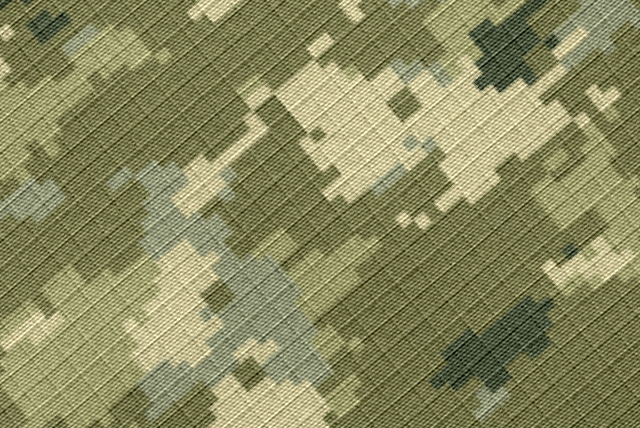
Give the GLSL for this texture, as a Shadertoy shader.

```glsl
float hash(vec2 p) {
    return fract(sin(dot(p, vec2(127.1, 311.7))) * 43758.5453);
}

float noise(vec2 p) {
    vec2 i = floor(p), f = fract(p);
    f = f * f * (3.0 - 2.0 * f);
    return mix(mix(hash(i), hash(i + vec2(1, 0)), f.x),
               mix(hash(i + vec2(0, 1)), hash(i + vec2(1, 1)), f.x), f.y);
}

// Patch field, stretched along the cloth's long diagonal
float patches(vec2 p, float seed) {
    vec2 q = p * vec2(3.5, 5.8) + seed;
    return 0.7 * noise(q) + 0.3 * noise(q * 2.3 + 5.3);
}

// Stepped camouflage: one flat colour per square cell
vec3 camouflage(vec2 p) {
    vec2 cell = floor(p / 0.031);
    vec2 block = floor(cell / 2.0);
    vec2 center = (cell + 0.5) * 0.031;
    float jag = 0.12 * (hash(block + 3.7) - 0.5) + 0.04 * (hash(cell + 8.1) - 0.5);

    float sand = patches(center, 11.3) + jag;
    float grey = patches(center, 37.9) + 0.4 * (sand - 0.5) - jag;
    float pale = patches(center, 71.2) + jag;
    float dark = patches(center, 93.6) - jag;

    vec3 color = vec3(0.45, 0.45, 0.285);
    if (pale > 0.63) color = vec3(0.61, 0.61, 0.42);
    if (grey > 0.66) color = vec3(0.56, 0.58, 0.46);
    if (sand > 0.66) color = vec3(0.77, 0.74, 0.57);
    if (dark > 0.77) color = vec3(0.27, 0.31, 0.22);

    // Stray olive squares punched through the patches
    if (hash(block + 21.4) > 0.96) color = vec3(0.44, 0.44, 0.28);
    return color;
}

// Bright ridge with a dark groove on one side, repeated each unit
float ridge(float x, float width) {
    float d = fract(x) - 0.5;
    return exp(-pow((d - width) / width, 2.0)) - 1.2 * exp(-pow((d + width) / width, 2.0));
}

void mainImage(out vec4 fragColor, in vec2 fragCoord) {
    vec2 uv = fragCoord / iResolution.y;
    float angle = 0.70;
    vec2 p = mat2(cos(angle), -sin(angle), sin(angle), cos(angle)) * uv;
    p += 0.006 * (vec2(noise(uv * 4.0), noise(uv * 4.0 + 9.0)) - 0.5);

    // Printed dye, averaged over a small square for soft cell edges
    vec3 color = vec3(0.0);
    for (int i = 0; i < 9; i++) {
        vec2 offset = vec2(i % 3, i / 3) - 1.0;
        color += camouflage(p + offset * 0.0026) / 9.0;
    }

    // Fine rows of thread, beaded by the crossing yarn
    vec2 thread = p * 6.2832 / vec2(0.0105, 0.0078);
    float weave = 0.8 * sin(thread.y) + 0.4 * sin(thread.x + 0.5 * thread.y);
    weave += 0.8 * (hash(floor(p / vec2(0.007, 0.0039))) - 0.5);

    // Ripstop grid: firm lengthwise cords, fainter dotted cross cords
    float cords = ridge(p.y / 0.052, 0.055);
    float crossCords = ridge(p.x / 0.064, 0.045) * (0.6 + 0.4 * sin(thread.y * 0.5));

    // Relief shifts every dye by the same amount, with a slow drift from wear
    float wear = noise(uv * 3.2 + 15.0) - 0.5;
    float relief = 0.155 * weave + 0.11 * cords + 0.09 * crossCords + 0.07 * wear;
    color += relief * vec3(1.0, 0.99, 0.93);
    fragColor = vec4(clamp(color, 0.0, 1.0), 1.0);
}
```
